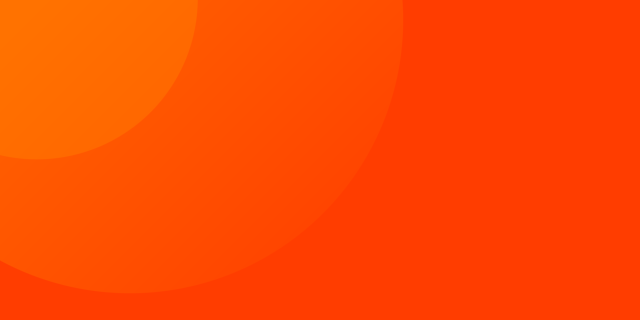
A Shadertoy shader for this background:

```glsl
// Two overlapping discs in warm orange glow from the upper left corner over
// a flat red-orange field. Each disc is a circle distance function, filled
// with a linear gradient that fades along the down-right diagonal.

// Positions and radii are in units of the canvas height, origin lower left.
const vec2  OUTER_CENTER = vec2(0.406, 0.9375);
const float OUTER_RADIUS = 0.854;
const vec2  INNER_CENTER = vec2(0.115, 1.005);
const float INNER_RADIUS = 0.503;

const vec3 FIELD_COLOR = vec3(1.0, 0.240, 0.0);
const vec3 OUTER_LIGHT = vec3(1.0, 0.362, 0.0);
const vec3 OUTER_DARK  = vec3(1.0, 0.270, 0.0);
const vec3 INNER_LIGHT = vec3(1.0, 0.448, 0.0);
const vec3 INNER_DARK  = vec3(1.0, 0.405, 0.0);

const vec2 FADE_DIRECTION = vec2(0.7071, -0.7071);

// Paints a disc whose colour fades from its centre line to its lower right rim.
vec3 paintDisc(vec3 under, vec2 p, vec2 center, float radius,
               vec3 light, vec3 dark, float pixel) {
    vec2 offset = p - center;
    float fade = clamp(dot(offset, FADE_DIRECTION) / radius, 0.0, 1.0);
    float edge = length(offset) - radius;
    float coverage = 1.0 - smoothstep(-0.75 * pixel, 0.75 * pixel, edge);
    return mix(under, mix(light, dark, fade), coverage);
}

void mainImage(out vec4 fragColor, in vec2 fragCoord) {
    float pixel = 1.0 / iResolution.y;
    vec2 p = fragCoord * pixel;

    // Back to front: field, large disc, small disc
    vec3 color = FIELD_COLOR;
    color = paintDisc(color, p, OUTER_CENTER, OUTER_RADIUS,
                      OUTER_LIGHT, OUTER_DARK, pixel);
    color = paintDisc(color, p, INNER_CENTER, INNER_RADIUS,
                      INNER_LIGHT, INNER_DARK, pixel);

    fragColor = vec4(color, 1.0);
}
```
